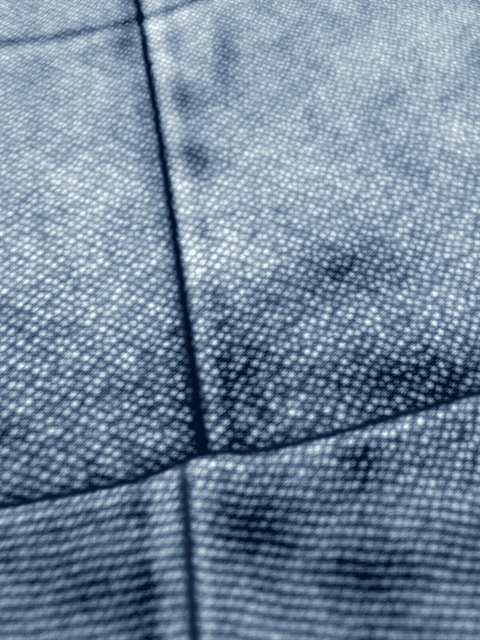
Reproduce this texture procedurally as a WebGL 1 fragment shader.

```glsl
precision highp float;
uniform vec2 u_resolution;

float hash(vec2 c) {
  return fract(sin(dot(c, vec2(127.1, 311.7))) * 43758.5);
}

float bell(float x, float width) {
  return exp(-x * x / (width * width));
}

float blob(vec2 p, vec2 center, vec2 radius) {
  vec2 d = (p - center) / radius;
  return exp(-dot(d, d));
}

// Layered, rotated sines, roughly -1 to 1
float mottle(vec2 p) {
  float sum = 0.0;
  float gain = 0.5;
  for (int i = 0; i < 5; i++) {
    sum += gain * sin(p.x + 1.3 * sin(p.y)) * cos(p.y + 0.7 * sin(p.x));
    p = mat2(1.4, 1.1, -1.1, 1.4) * p + 2.3;
    gain *= 0.68;
  }
  return sum;
}

// Cellular threads: one slanted, jittered dash per cell
float twill(vec2 q, float softness) {
  vec2 cell = floor(q);
  float best = 0.0;
  for (int j = -1; j <= 1; j++) {
    for (int i = -1; i <= 1; i++) {
      vec2 c = cell + vec2(float(i), float(j));
      float h = hash(c);
      vec2 d = q - c - 0.5 - 0.4 * (vec2(h, hash(c + 7.0)) - 0.5);
      d = vec2(0.79 * d.x + 0.61 * d.y, 0.79 * d.y - 0.61 * d.x);
      float thread = exp(-dot(d * d, vec2(2.0, 13.0)) / softness);
      best = max(best, (0.45 + 0.55 * hash(c + 3.0)) * thread);
    }
  }
  return best;
}

// Seam paths
float crossSeam(float x) {
  return 0.208 + 0.13 * x + 0.05 * x * x + 0.018 * bell(x - 0.42, 0.09);
}

float upperSeam(float y) {
  float d = y - 0.297;
  return 0.425 - 0.155 * d - 0.057 * d * d;
}

// Receding weave with row tilt and slight waviness
float weave(vec2 p, float tilt, float softness, float stripes) {
  p.y += 0.004 * sin(p.x * 11.0 + p.y * 8.0) + 0.0012 * sin(p.x * 37.0 - p.y * 21.0);
  float period = 0.021 - 0.015 * p.y;
  float row = -log(period) / 0.015;
  float across = (p.x - 0.4) * 0.75 / period;
  vec2 q = vec2(across * 1.15 + row * 0.35, row + tilt * across);
  float ridge = 0.5 + 0.5 * sin(6.2832 * (q.y - 0.25));
  return mix(twill(q, softness), ridge, stripes);
}

// Broad washed light and dark areas
float wash(vec2 p) {
  float t = mix(0.44, 0.80, smoothstep(0.08, 0.72, p.y));
  t += 0.15 * mottle(p * vec2(13.0, 17.0)) + 0.11 * mottle(p * vec2(55.0, 70.0));
  t -= 0.36 * blob(p, vec2(0.41, 0.755), vec2(0.05, 0.022));
  t -= 0.26 * blob(p, vec2(0.39, 0.85), vec2(0.06, 0.025));
  t -= 0.24 * blob(p, vec2(0.47, 0.92), vec2(0.03, 0.07));
  t -= 0.32 * blob(p, vec2(0.255, 0.92), vec2(0.025, 0.04));
  t -= 0.28 * blob(p, vec2(0.76, 0.58), vec2(0.16, 0.05));
  t -= 0.28 * blob(p, vec2(0.50, 0.42), vec2(0.09, 0.06));
  t -= 0.28 * blob(p, vec2(0.88, 0.42), vec2(0.18, 0.035));
  t -= 0.34 * blob(p, vec2(0.52, 0.18), vec2(0.09, 0.045));
  t -= 0.28 * blob(p, vec2(0.77, 0.11), vec2(0.12, 0.06));
  t -= 0.24 * blob(p, vec2(0.76, 0.28), vec2(0.05, 0.04));
  t -= 0.20 * blob(p, vec2(0.20, 0.08), vec2(0.14, 0.06));
  t += 0.18 * blob(p, vec2(0.46, 0.69), vec2(0.06, 0.035));
  t += 0.16 * blob(p, vec2(0.50, 0.60), vec2(0.08, 0.045));
  t += 0.18 * blob(p, vec2(0.92, 0.54), vec2(0.10, 0.03));
  t += 0.12 * blob(p, vec2(0.15, 0.55), vec2(0.20, 0.12));
  return t;
}

void main() {
  vec2 p = gl_FragCoord.xy / u_resolution;
  float fuzz = 0.003 * mottle(p * vec2(90.0, 130.0));
  float above = p.y - crossSeam(p.x) + 0.6 * fuzz;
  float upper = smoothstep(-0.003, 0.003, above);
  float side = p.x - upperSeam(p.y) + fuzz;
  float lowSide = p.x - 0.405 + 0.087 * p.y + fuzz;

  // Fabric, sharpest across the middle
  float focus = bell(p.y - 0.43, 0.28);
  float leftTilt = mix(-0.14, 0.34, step(0.0, above));
  float rightTilt = mix(0.10, 0.34, step(0.0, above));
  float tilt = mix(leftTilt, rightTilt, step(0.0, mix(lowSide, side, step(0.0, above))));
  float stripes = mix(0.5, 0.08, smoothstep(0.08, 0.35, p.y));
  float threads = weave(p, tilt, mix(1.4, 0.9, focus), stripes);
  float fibres = twill(p * vec2(150.0, 200.0), 1.0) - 0.46;
  float tone = wash(p) + (threads - 0.44) * (0.40 + 0.55 * focus);
  tone += fibres * (0.10 + 0.20 * focus);

  // Long seam: lit fold beside a dark groove
  float groove = mix(0.015, 0.008, smoothstep(0.3, 0.9, p.y));
  float fold = 0.14 * bell(side - 0.027, 0.018) - 0.12 * bell(side - 0.062, 0.018);
  float shade = 0.22 * bell(side + 0.02, 0.022);
  tone += upper * (fold - shade);
  tone = mix(tone, -0.08, upper * 0.97 * bell(side + 0.003, groove));

  // Lower seam with a raised ridge on its left
  float lower = 1.0 - upper;
  tone += lower * (0.18 * bell(lowSide + 0.045, 0.025) + 0.22 * bell(lowSide - 0.027, 0.018));
  tone -= lower * 0.17 * bell(lowSide + 0.10, 0.03);
  tone = mix(tone, 0.0, lower * 0.92 * bell(lowSide, 0.012));

  // Cross seam: shadow above, lit hem below
  tone -= 0.30 * upper * exp(-max(above, 0.0) / 0.025);
  tone += 0.20 * lower * bell(above + 0.018, 0.013);
  tone = mix(tone, -0.03, 0.92 * bell(above, 0.0055));

  // Far seam at the top left
  float far = p.y - 0.933 - 0.05 * p.x - 0.28 * p.x * p.x;
  tone += 0.12 * bell(far + 0.018, 0.012) - 0.32 * bell(far, 0.007);

  // Indigo to bleached cotton
  tone = clamp(tone, -0.05, 1.18);
  vec3 color = mix(vec3(0.05, 0.11, 0.20), vec3(0.79, 0.845, 0.87), tone);
  float tint = 4.0 * tone * max(1.0 - tone, 0.0);
  color += tint * (1.0 - 0.5 * tone) * vec3(0.0, 0.035, 0.085);
  gl_FragColor = vec4(color, 1.0);
}
```
